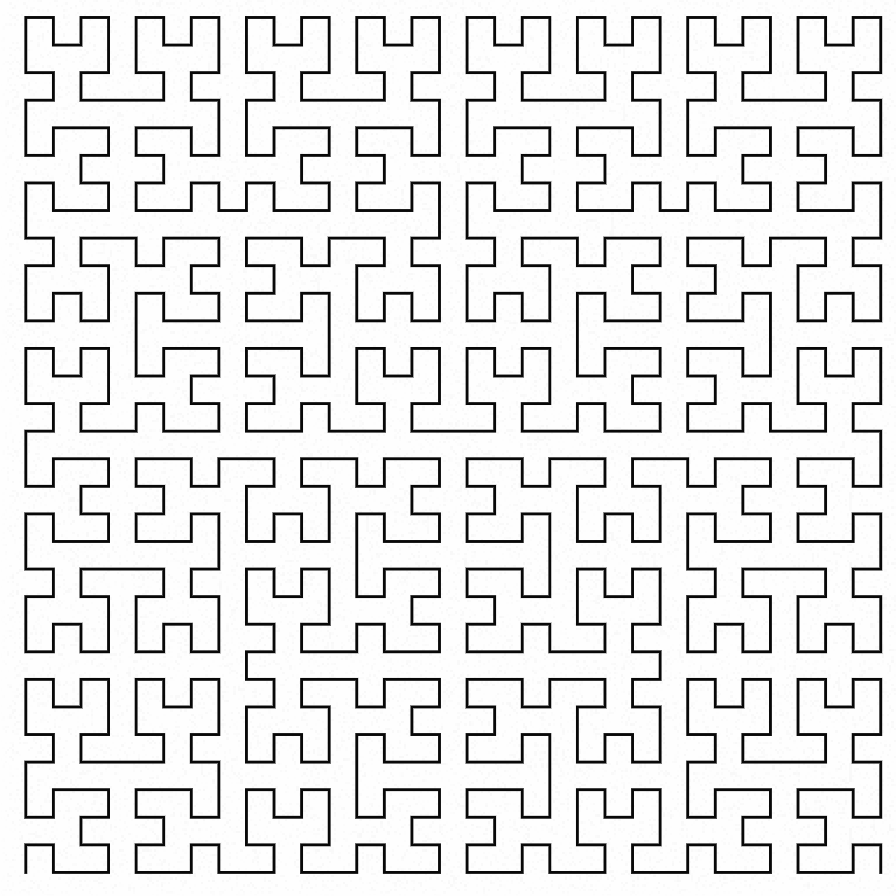
Give the GLSL for this pattern, as a Shadertoy shader.

```glsl
#define CELLS 32
#define PITCH 0.03078
#define CENTER vec2(0.5059, 0.5034)
#define LINE_WIDTH 0.0032
#define PAPER 0.996
#define INK 0.03
#define GRAIN_SCALE 384.0
#define GRAIN_AMOUNT 0.022

float hash(vec2 p) {
    vec3 q = fract(vec3(p.xyx) * 0.1031);
    q += dot(q, q.yzx + 33.33);
    return fract((q.x + q.y) * q.z);
}

// Position of a cell along the Hilbert curve, from lower left to lower right
int hilbertIndex(ivec2 cell) {
    int index = 0;
    for (int s = CELLS / 2; s > 0; s /= 2) {
        int right = (cell.x & s) > 0 ? 1 : 0;
        int upper = (cell.y & s) > 0 ? 1 : 0;
        index += s * s * ((3 * right) ^ upper);
        cell &= ivec2(s - 1);
        if (upper == 0) {
            if (right == 1) cell = ivec2(s - 1) - cell;
            cell = cell.yx;
        }
    }
    return index;
}

// Square-metric distance to a half-cell arm, which keeps corners mitred
float armDistance(vec2 p, vec2 dir) {
    vec2 nearest = dir * clamp(dot(p, dir), 0.0, 0.5);
    vec2 gap = abs(p - nearest);
    return max(gap.x, gap.y);
}

// Distance to the curve, in cells
float curveDistance(vec2 grid) {
    ivec2 last = ivec2(CELLS - 1);
    ivec2 cell = clamp(ivec2(floor(grid)), ivec2(0), last);
    vec2 local = grid - vec2(cell) - 0.5;
    int index = hilbertIndex(cell);
    float dist = 1.0;
    ivec2 dir = ivec2(1, 0);
    for (int i = 0; i < 4; i++) {
        ivec2 neighbor = clamp(cell + dir, ivec2(0), last);
        if (abs(hilbertIndex(neighbor) - index) == 1)
            dist = min(dist, armDistance(local, vec2(dir)));
        dir = ivec2(-dir.y, dir.x);
    }
    return dist;
}

void mainImage(out vec4 fragColor, in vec2 fragCoord) {
    float pixel = 1.0 / min(iResolution.x, iResolution.y);
    vec2 uv = (fragCoord - 0.5 * iResolution.xy) * pixel + 0.5;
    vec2 grid = (uv - CENTER) / PITCH + 0.5 * float(CELLS);
    float dist = curveDistance(grid) * PITCH;

    // Faint speckle on the paper around the line
    float speckle = smoothstep(0.75, 1.0, hash(floor(uv * GRAIN_SCALE)));
    float nearLine = 1.0 - smoothstep(0.5, 1.0, dist / PITCH);
    float paper = PAPER - GRAIN_AMOUNT * speckle * nearLine;

    float coverage = clamp(0.5 + (0.5 * LINE_WIDTH - dist) / pixel, 0.0, 1.0);
    fragColor = vec4(vec3(mix(paper, INK, coverage)), 1.0);
}
```
